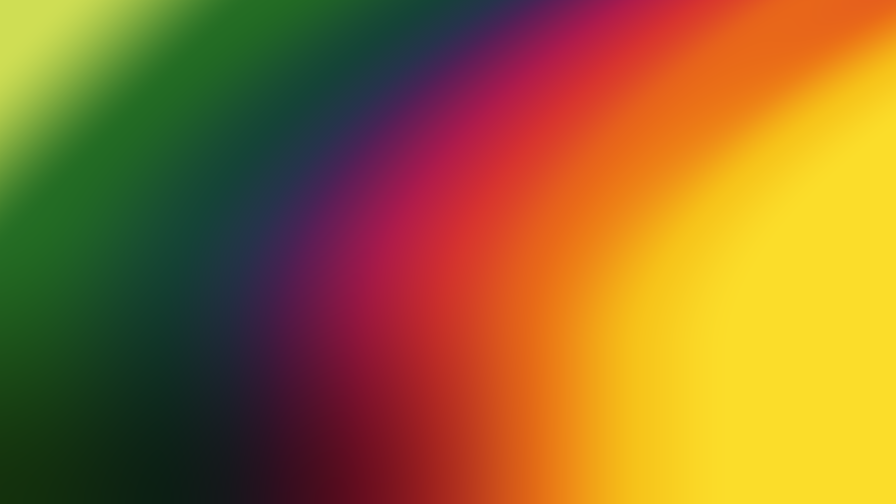
Write a Shadertoy shader that draws this background.

```glsl
// Soft rainbow gradient bending from a green left side to a yellow right side.

// Blends to the next colour of the ramp, easing slightly past both stops.
vec3 blendTo(vec3 colour, vec3 next, float from, float to, float s) {
    return mix(colour, next / 255.0, smoothstep(from - 0.02, to + 0.02, s));
}

vec3 rainbow(float s) {
    vec3 c = vec3(48, 122, 42) / 255.0;
    c = blendTo(c, vec3(34, 107, 35), -0.15, 0.02, s);  // green
    c = blendTo(c, vec3(20, 66, 56), 0.02, 0.19, s);    // teal
    c = blendTo(c, vec3(42, 48, 80), 0.19, 0.265, s);   // navy
    c = blendTo(c, vec3(85, 30, 88), 0.265, 0.31, s);   // purple
    c = blendTo(c, vec3(172, 25, 78), 0.31, 0.40, s);   // magenta
    c = blendTo(c, vec3(214, 48, 48), 0.40, 0.48, s);   // red
    c = blendTo(c, vec3(235, 112, 22), 0.48, 0.60, s);  // orange
    c = blendTo(c, vec3(246, 192, 24), 0.60, 0.70, s);  // amber
    return blendTo(c, vec3(251, 221, 42), 0.70, 0.80, s); // yellow
}

void mainImage(out vec4 fragColor, in vec2 fragCoord) {
    vec2 p = fragCoord / iResolution.xy;

    // Bands stand upright below and lean to the right in a parabola above.
    float rise = max(0.0, (p.y - 0.306) / 0.694);
    float s = p.x - 0.30 * rise * rise;

    // The yellow edge bends further than the other bands.
    s -= 0.13 * pow(rise, 1.6) * smoothstep(0.56, 0.716, s);
    vec3 colour = rainbow(s);

    // Shade over the lower left.
    float shade = (1.0 - smoothstep(0.0, 0.58, p.y)) * (1.0 - smoothstep(0.35, 0.65, p.x));
    colour *= 1.0 - shade * vec3(0.45, 0.55, 0.65);

    // Lime glow in the upper left corner.
    float cornerDistance = p.x + 0.5625 * (1.0 - p.y);
    float glow = 1.0 - smoothstep(0.065, 0.28, cornerDistance);
    colour = mix(colour, vec3(0.81, 0.87, 0.33), glow);

    fragColor = vec4(colour, 1.0);
}
```
